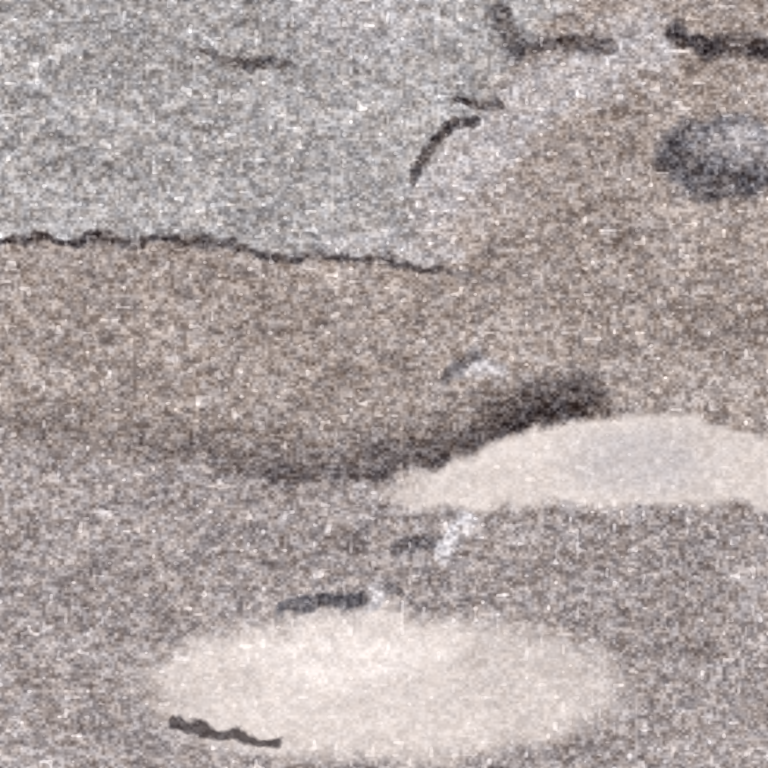
Write a WebGL 1 fragment shader that draws this texture.

```glsl
precision highp float;
// Weathered, gritty ground: a grey slab above a ridge, a shadowed ledge and two
// pale sandy hollows. Regions are soft masks over warped coordinates, cracks are
// tapered segment distances, and layered value noise supplies the grit.

uniform vec2 u_resolution;

const vec3 GREY_STONE = vec3(0.675, 0.655, 0.655);
const vec3 BROWN_GRIT = vec3(0.650, 0.600, 0.580);
const vec3 LOWER_GRIT = vec3(0.650, 0.610, 0.605);
const vec3 PALE_SAND = vec3(0.890, 0.845, 0.825);
const vec3 PALE_STONE = vec3(0.775, 0.750, 0.760);
const vec3 DARK_SOIL = vec3(0.270, 0.240, 0.245);
const vec3 BLUE_SHADE = vec3(0.360, 0.345, 0.365);
const float GRIT_CONTRAST = 0.34;
const float EDGE_WARP = 0.022;

float hash(vec2 p) {
  vec3 q = fract(vec3(p.xyx) * 0.1031);
  q += dot(q, q.yzx + 33.33);
  return fract((q.x + q.y) * q.z);
}

float noise(vec2 p) {
  vec2 i = floor(p), f = fract(p);
  f = f * f * (3.0 - 2.0 * f);
  return mix(mix(hash(i), hash(i + vec2(1.0, 0.0)), f.x),
             mix(hash(i + vec2(0.0, 1.0)), hash(i + 1.0), f.x), f.y);
}

float fbm(vec2 p) {
  float sum = 0.0, gain = 0.5;
  for (int i = 0; i < 4; i++) {
    sum += gain * noise(p);
    p = p * 2.03 + 17.3;
    gain *= 0.5;
  }
  return sum / 0.9375;
}

// Soft stroke from a to b
float stroke(vec2 p, vec2 a, vec2 b, float width) {
  vec2 d = b - a;
  float t = clamp(dot(p - a, d) / dot(d, d), 0.0, 1.0);
  return 1.0 - smoothstep(width * 0.3, width, length(p - a - d * t));
}

// Soft ellipse, 1 inside and 0 outside
float blob(vec2 p, vec2 center, vec2 radius, float softness) {
  return 1.0 - smoothstep(1.0 - softness, 1.0 + softness, length((p - center) / radius));
}

void main() {
  vec2 uv = gl_FragCoord.xy / u_resolution;
  vec2 warp = vec2(fbm(uv * 24.0), fbm(uv * 24.0 + 61.0)) - 0.5;
  vec2 p = uv + EDGE_WARP * 1.6 * warp;
  float patches = fbm(uv * vec2(9.0, 14.0) + 5.0) - 0.5;

  // Broad ground regions
  float ridge = 0.69 - 0.13 * p.x * p.x;
  float aboveRidge = smoothstep(-0.012, 0.012, p.y - ridge);
  float slabSide = 1.0 - smoothstep(-0.03, 0.03, p.x - 0.54 - 0.75 * max(p.y - 0.74, 0.0));
  vec3 color = mix(LOWER_GRIT, BROWN_GRIT, smoothstep(0.38, 0.45, p.y));
  color = mix(color, GREY_STONE, aboveRidge * slabSide);
  color += 0.16 * patches;

  // Light channel running up to the right
  float channel = max(stroke(p, vec2(0.57, 0.74), vec2(0.68, 0.86), 0.060),
                      stroke(p, vec2(0.68, 0.86), vec2(0.85, 0.95), 0.055));
  channel = max(channel, 0.7 * stroke(p, vec2(0.44, 0.68), vec2(0.58, 0.67), 0.028));
  color = mix(color, PALE_STONE, 0.75 * channel);
  color = mix(color, PALE_STONE, 0.5 * blob(p, vec2(0.47, 0.97), vec2(0.09, 0.05), 0.5));

  // Shadow under the ledge, sharp below and fading above
  float ledge = mix(0.425, 0.372, smoothstep(0.0, 0.45, p.x))
              + 0.095 * smoothstep(0.45, 0.82, p.x);
  float rise = p.y - ledge;
  float depth = mix(0.25, 0.55, smoothstep(0.05, 0.45, p.x))
              + 0.40 * smoothstep(0.50, 0.68, p.x);
  depth *= 1.0 - smoothstep(0.76, 0.82, p.x);
  float thickness = mix(0.065, 0.10, smoothstep(0.2, 0.6, p.x))
                  - 0.04 * smoothstep(0.66, 0.80, p.x);
  float shadow = smoothstep(-0.012, 0.010, rise) * (1.0 - smoothstep(0.015, thickness, rise));
  color = mix(color, DARK_SOIL, shadow * depth * (0.82 + 0.5 * patches));

  // Two pale hollows
  float hollowTop = ledge - 0.03 * smoothstep(0.88, 1.0, p.x);
  float upperSand = smoothstep(0.332, 0.352, p.y)
                  * (1.0 - smoothstep(-0.012, 0.006, p.y - hollowTop))
                  * smoothstep(0.45, 0.56, p.x);
  float lowerSand = blob(p, vec2(0.50, 0.105), vec2(0.305, 0.098), 0.18);
  lowerSand *= 0.88 + 0.5 * patches;
  float sand = clamp(max(upperSand, lowerSand), 0.0, 1.0);
  color = mix(color, PALE_SAND + 0.08 * patches, sand);
  color = mix(color, PALE_STONE, 0.6 * upperSand * blob(p, vec2(0.83, 0.40), vec2(0.09, 0.04), 0.6));
  color += 0.08 * blob(p, vec2(0.43, 0.145), vec2(0.12, 0.04), 0.6);

  // Cracks: ridge line, channel side, then upper edges
  float crack = (1.0 - smoothstep(0.001, 0.010, abs(p.y - ridge)))
              * (1.0 - smoothstep(0.50, 0.74, p.x)) * (0.65 + patches);
  crack = max(crack, 0.65 * stroke(p, vec2(0.535, 0.765), vec2(0.56, 0.81), 0.011));
  crack = max(crack, 0.75 * stroke(p, vec2(0.56, 0.81), vec2(0.61, 0.845), 0.011));
  crack = max(crack, 0.75 * stroke(p, vec2(0.60, 0.875), vec2(0.655, 0.865), 0.011));
  crack = max(crack, 0.55 * stroke(p, vec2(0.64, 0.985), vec2(0.67, 0.935), 0.020));
  crack = max(crack, 0.60 * stroke(p, vec2(0.67, 0.935), vec2(0.80, 0.94), 0.012));
  crack = max(crack, 0.90 * stroke(p, vec2(0.88, 0.965), vec2(0.92, 0.945), 0.018));
  crack = max(crack, 0.85 * stroke(p, vec2(0.92, 0.945), vec2(1.02, 0.94), 0.021));
  crack = max(crack, 0.50 * stroke(p, vec2(0.25, 0.935), vec2(0.37, 0.913), 0.009));
  crack = max(crack, 0.80 * stroke(p, vec2(0.23, 0.062), vec2(0.36, 0.035), 0.010));
  color = mix(color, DARK_SOIL, clamp(crack, 0.0, 1.0));

  // Embedded rocks: dark undersides, light tops
  float pit = blob(p, vec2(0.94, 0.795), vec2(0.082, 0.060), 0.18);
  float shade = 0.85 * pit;
  shade = max(shade, 0.80 * stroke(p, vec2(0.365, 0.200), vec2(0.47, 0.218), 0.013));
  shade = max(shade, 0.65 * stroke(p, vec2(0.48, 0.218), vec2(0.52, 0.230), 0.012));
  shade = max(shade, 0.65 * stroke(p, vec2(0.515, 0.285), vec2(0.59, 0.300), 0.014));
  shade = max(shade, 0.60 * stroke(p, vec2(0.59, 0.520), vec2(0.62, 0.535), 0.020));
  color = mix(color, BLUE_SHADE, shade);
  float lit = blob(p, vec2(0.955, 0.815), vec2(0.06, 0.030), 0.6) * (0.65 + 1.5 * patches);
  lit = max(lit, stroke(p, vec2(0.575, 0.285), vec2(0.61, 0.33), 0.014));
  lit = max(lit, stroke(p, vec2(0.48, 0.205), vec2(0.49, 0.23), 0.014));
  lit = max(lit, 0.8 * blob(p, vec2(0.63, 0.518), vec2(0.026, 0.014), 0.5));
  color = mix(color, PALE_STONE + 0.06, clamp(lit, 0.0, 1.0));

  // Grit, flat streaks and bright flecks
  float grit = 0.55 * noise(uv * vec2(125.0, 150.0)) + 0.55 * noise(uv * vec2(245.0, 270.0) + 9.0) - 0.55;
  float streak = noise(uv * vec2(28.0, 95.0)) - 0.5;
  float fleck = smoothstep(0.78, 0.98, noise(uv * vec2(105.0, 120.0) + 31.0));
  float rough = 1.0 - 0.65 * sand;
  color += rough * (GRIT_CONTRAST * 1.25 * grit + 0.09 * streak + 0.20 * fleck * (1.0 - shadow * depth));
  color += 0.025 * rough * (noise(uv * 90.0 + 77.0) - 0.5) * vec3(1.0, 0.1, -1.0);
  gl_FragColor = vec4(clamp(color, 0.0, 1.0), 1.0);
}
```
